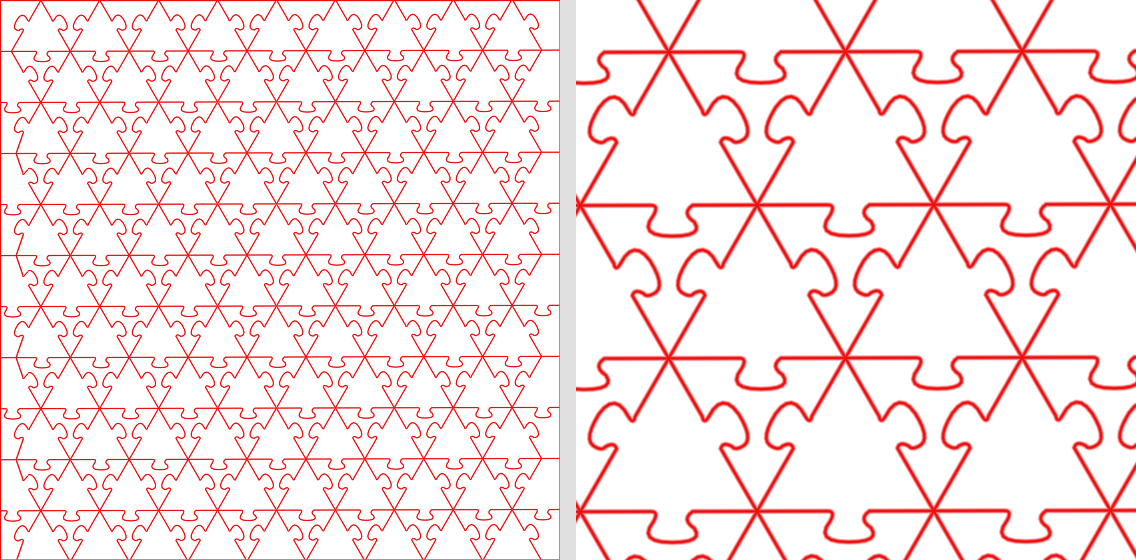
Left, the full canvas; right, a detail of the centre.
Reproduce this pattern procedurally as a three.js fragment shader.

```glsl
// Red outlines of interlocking triangular jigsaw pieces on white.
// A triangular lattice is folded to its nearest edges; each edge is a distance
// to two straight runs joined by a chain of quadratic curves forming a tab.

varying vec2 vUv;

const vec3 PAPER = vec3(1.0);
const vec3 RED = vec3(0.93, 0.05, 0.05);
const vec3 GREY = vec3(0.5);

const float EDGE = 0.1052;         // side of a triangle
const float ROW = 0.09115;         // height of a row
const float START_X = 0.0729;      // first vertex of the even rows
const float DROP = 0.0007;         // offset of the rows from the top
const float TILT = 0.0024;         // rise of the rows across the canvas
const float BEND = 0.0085;         // inward pull of the leftmost vertices
const float KEEP = 0.475;          // half width holding the slanted edges
const float LINE = 0.00225;        // line width
const float SOFT = 0.001;          // half width of the edge smoothing
const float FRAME = 0.0022;        // red frame at left and top
const float RIM = 0.0013;          // grey rim at right and bottom
const float TALL = 0.8660254;      // height of a unit triangle
const int STEPS = 6;               // segments per curve

float segment(vec2 p, vec2 a, vec2 b) {
  vec2 ab = b - a;
  return length(p - a - ab * clamp(dot(p - a, ab) / dot(ab, ab), 0.0, 1.0));
}

float curve(vec2 p, vec2 a, vec2 control, vec2 b) {
  float d = 10.0;
  vec2 last = a;
  for (int i = 1; i <= STEPS; i++) {
    float t = float(i) / float(STEPS);
    vec2 next = mix(mix(a, control, t), mix(control, b, t), t);
    d = min(d, segment(p, last, next));
    last = next;
  }
  return d;
}

// Edges run along x from -0.5 to 0.5, with the tab toward positive y.
float levelEdge(vec2 p) {
  float d = min(segment(p, vec2(-0.5, 0.0), vec2(-0.1, 0.0)),
                segment(p, vec2(0.136, 0.0), vec2(0.5, 0.0)));
  d = min(d, curve(p, vec2(-0.1, 0.0), vec2(-0.055, 0.0), vec2(-0.085, 0.055)));
  d = min(d, curve(p, vec2(-0.085, 0.055), vec2(-0.18, 0.175), vec2(0.02, 0.175)));
  d = min(d, curve(p, vec2(0.02, 0.175), vec2(0.2, 0.175), vec2(0.145, 0.095)));
  d = min(d, curve(p, vec2(0.145, 0.095), vec2(0.07, 0.045), vec2(0.136, 0.0)));
  return d;
}

float slantedEdge(vec2 p) {
  float d = min(segment(p, vec2(-0.5, 0.0), vec2(-0.09, 0.0)),
                segment(p, vec2(0.12, 0.0), vec2(0.5, 0.0)));
  d = min(d, curve(p, vec2(0.12, 0.0), vec2(0.075, -0.015), vec2(0.1, 0.03)));
  d = min(d, curve(p, vec2(0.1, 0.03), vec2(0.19, 0.17), vec2(0.03, 0.185)));
  d = min(d, curve(p, vec2(0.03, 0.185), vec2(-0.13, 0.19), vec2(-0.14, 0.125)));
  d = min(d, curve(p, vec2(-0.14, 0.125), vec2(-0.145, 0.065), vec2(-0.11, 0.06)));
  d = min(d, curve(p, vec2(-0.11, 0.06), vec2(-0.06, 0.03), vec2(-0.09, 0.0)));
  return d;
}

// Nearest slanted edge falling to the given side: 1 right, -1 left.
float slantedSide(float x, float fall, float shift, float side) {
  float apex = floor(x - 0.5 * side * fall + 0.5);
  float middle = apex + 0.25 * side;
  float canvasX = START_X + (middle + shift) * EDGE;
  if (abs(canvasX - 0.5) > KEEP) return 10.0;
  vec2 q = vec2((x - middle) * side, (0.5 - fall) * TALL);
  return slantedEdge(vec2(dot(q, vec2(-0.5, TALL)), dot(q, vec2(TALL, 0.5))));
}

float pieces(vec2 uv) {
  float depth = (1.0 - uv.y - DROP + TILT * uv.x) / ROW;

  // Pull in the left vertices of the odd rows below the first pair.
  float pull = max(0.0, 1.0 - abs(mod(depth, 2.0) - 1.0) / 0.4);
  uv.x -= BEND * pull * step(2.0, depth) * step(uv.x, 0.05);

  float row = floor(depth);
  float fall = depth - row;
  float shift = 0.5 * mod(row, 2.0);
  float x = (uv.x - START_X) / EDGE - shift;

  float d = levelEdge(vec2(x - floor(x + 0.5), (fall - 1.0) * TALL));
  if (row > 0.5) d = min(d, levelEdge(vec2(fract(x) - 0.5, fall * TALL)));
  d = min(d, slantedSide(x, fall, shift, 1.0));
  d = min(d, slantedSide(x, fall, shift, -1.0));
  return d * EDGE;
}

float ink(float d) {
  return 1.0 - smoothstep(-SOFT, SOFT, d);
}

void main() {
  vec3 color = mix(PAPER, RED, ink(pieces(vUv) - 0.5 * LINE));
  color = mix(color, GREY, ink(min(1.0 - vUv.x, vUv.y) - RIM));
  color = mix(color, RED, ink(min(vUv.x, 1.0 - vUv.y) - FRAME));
  gl_FragColor = vec4(color, 1.0);
}
```
